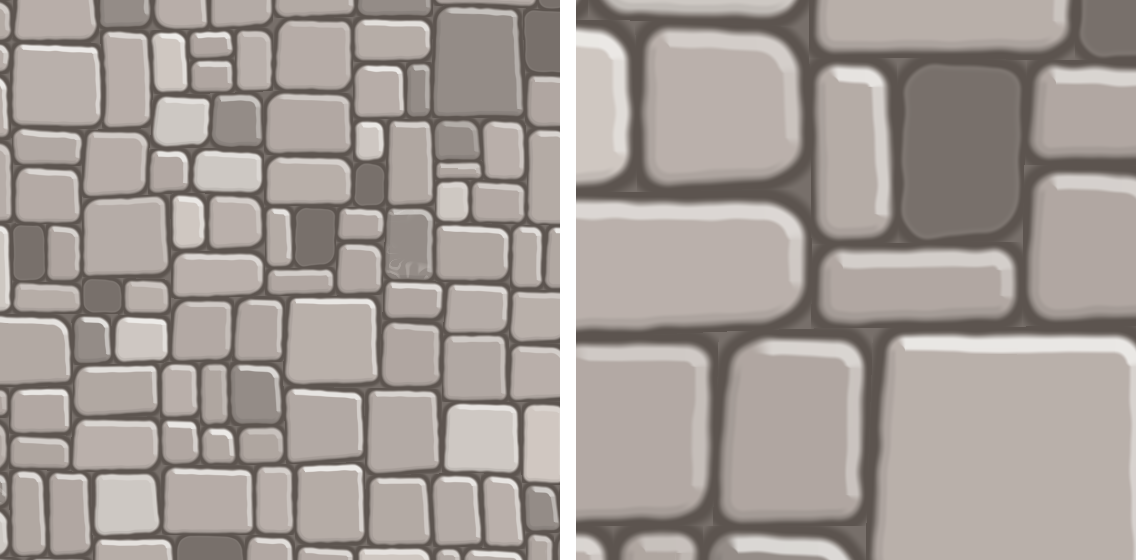
Left: the whole. Right: its middle third, enlarged.
A WebGL 2 fragment shader for this texture:

```glsl
#version 300 es
precision highp float;
// Irregular dry-stone wall: packed blocks with soft joints and lit upper-right rims.
uniform vec2 u_resolution;
out vec4 fragColor;

const float GRID = 6.3;
const float JOINT = 0.0042;
const vec3 MORTAR = vec3(0.47, 0.44, 0.42);
const vec3 SHADOW = vec3(0.36, 0.33, 0.31);
const vec3 DARK_STONE = vec3(0.58, 0.55, 0.53);
const vec3 STONE = vec3(0.705, 0.668, 0.647);
const vec3 PALE_STONE = vec3(0.81, 0.782, 0.76);
const vec3 RIM_LIGHT = vec3(0.95, 0.945, 0.935);

float hash(vec2 p) {
  return fract(sin(dot(p, vec2(127.1, 311.7))) * 43758.5453);
}

float noise(vec2 p) {
  vec2 i = floor(p), f = fract(p);
  f = f * f * (3.0 - 2.0 * f);
  return mix(mix(hash(i), hash(i + vec2(1, 0)), f.x),
             mix(hash(i + vec2(0, 1)), hash(i + vec2(1, 1)), f.x), f.y);
}

float jitter(vec2 p) {
  return 0.64 * (hash(p + 3.7) - 0.5);
}

// Rectangle (left, bottom, right, top) of one cell in an interlocking grid.
vec4 gridRect(vec2 c) {
  float a = jitter(c), b = jitter(c + vec2(1, 0));
  float d = jitter(c + vec2(0, 1)), e = jitter(c + vec2(1, 1));
  vec4 shift = mod(c.x + c.y, 2.0) < 0.5 ? vec4(d, a, b, e) : vec4(a, b, e, d);
  return vec4(c, c + 1.0) + shift;
}

// Finds the block around p; id receives a seed for its random values.
vec4 findBlock(vec2 p, out vec2 id) {
  vec2 g = p * GRID, cell = floor(g);
  vec4 rect = vec4(cell, cell + 1.0);
  id = cell;
  for (int y = -1; y <= 1; y++) {
    for (int x = -1; x <= 1; x++) {
      vec2 c = cell + vec2(x, y);
      vec4 r = gridRect(c);
      if (all(greaterThanEqual(g, r.xy)) && all(lessThan(g, r.zw))) {
        rect = r;
        id = c;
      }
    }
  }
  rect /= GRID;
  // Split large blocks across their longer side.
  for (int level = 0; level < 3; level++) {
    vec2 size = rect.zw - rect.xy;
    if (max(size.x, size.y) < mix(0.105, 0.215, hash(id + 9.1))) continue;
    float ratio = mix(0.3, 0.7, hash(id + 4.3));
    bool upright = size.x > size.y * mix(0.75, 1.2, hash(id + 6.8));
    vec2 cut = rect.xy + size * ratio;
    bool far = upright ? p.x > cut.x : p.y > cut.y;
    if (upright) { if (far) rect.x = cut.x; else rect.z = cut.x; }
    else { if (far) rect.y = cut.y; else rect.w = cut.y; }
    id += far ? vec2(31.7, 11.9) : vec2(13.3, 47.1);
  }
  return rect;
}

// Signed distance (x) and outward normal (yz) of a skewed block with rounded corners.
vec3 stoneShape(vec2 q, vec2 halfSize, vec2 id) {
  vec2 side = sign(q);
  float small = min(halfSize.x, halfSize.y);
  vec2 slant = 0.12 * small * vec2(hash(id + side.x * 2.3), hash(id + side.y * 5.9));
  vec2 along = clamp(q.yx / halfSize.yx * 0.5 + 0.5, 0.0, 1.0);
  float corner = hash(id + side * vec2(1.7, 3.1));
  float radius = min(0.011 + 0.019 * corner * corner, 0.6 * small);
  vec2 w = abs(q) - halfSize + slant * along + radius;
  float d = length(max(w, 0.0)) + min(max(w.x, w.y), 0.0) - radius;
  return vec3(d, side * normalize(max(w, vec2(0.00001))));
}

// Mottled lighter veins on weathered blocks.
float veins(vec2 p) {
  vec2 bend = vec2(noise(p * 34.0), noise(p * 34.0 + 8.0));
  float n = noise(p * 45.0 + bend * 3.0);
  float patches = smoothstep(0.42, 0.6, noise(p * 22.0 + 5.0));
  return patches * (1.0 - smoothstep(0.05, 0.1, abs(n - 0.5)));
}

void main() {
  vec2 p = gl_FragCoord.xy / u_resolution.y;
  float pixel = 1.0 / u_resolution.y;
  vec2 bent = p + 0.012 * (vec2(noise(p * 6.0), noise(p * 6.0 + 20.0)) - 0.5);

  vec2 id;
  vec4 rect = findBlock(bent, id);
  vec2 halfSize = 0.5 * (rect.zw - rect.xy);
  vec3 shape = stoneShape(bent - 0.5 * (rect.xy + rect.zw), halfSize - JOINT, id);
  float d = shape.x + 0.002 * (noise(p * 70.0) - 0.5);

  // Block colour
  float kind = hash(id + 71.3);
  bool hollow = kind < 0.045;
  vec3 stone = STONE + 0.045 * (hash(id + 17.0) - 0.45);
  if (kind > 0.87) stone = PALE_STONE + vec3(0.01, -0.005, -0.01) * (hash(id + 23.0) - 0.5);
  else if (kind < 0.15) stone = DARK_STONE;
  if (kind < 0.10) stone += 0.08 * veins(p);

  // Bright rim on the top and right, faint shade on the other sides
  float facing = dot(shape.yz, normalize(vec2(0.75, 1.0)));
  float lit = smoothstep(0.25, 0.85, facing);
  float width = mix(0.005, 0.0095, lit);
  float rim = smoothstep(-width - 0.002, -width + 0.001, d);
  float strength = mix(0.3, 0.95, hash(id + 37.0));
  stone = mix(stone, RIM_LIGHT, rim * lit * strength);
  stone = mix(stone, stone * 0.93, rim * smoothstep(0.1, 0.7, -facing));
  if (hollow) stone = MORTAR;

  // Joint with a dark centre
  float dark = smoothstep(0.0, 0.0035, d) * (1.0 - 0.75 * smoothstep(0.006, 0.013, d));
  vec3 joint = mix(MORTAR + 0.03, SHADOW, dark);
  float edge = max(0.0018, pixel);
  fragColor = vec4(mix(stone, joint, smoothstep(-edge - 0.001, edge, d)), 1.0);
}
```
